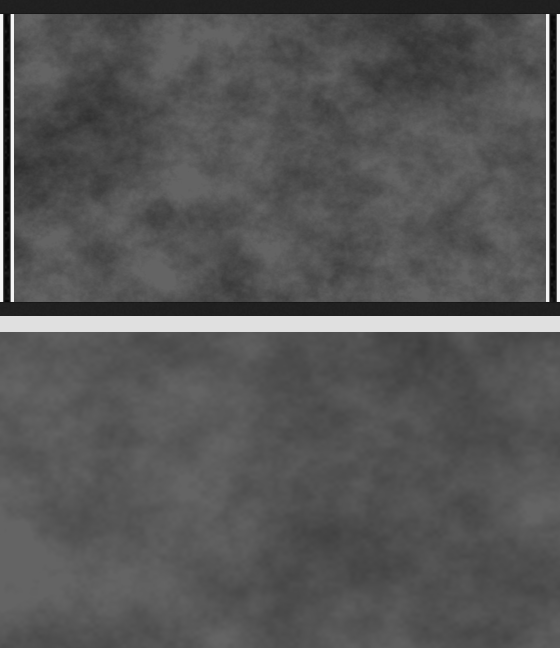
Top: the whole. Bottom: its middle third, enlarged.
This texture is drawn by a WebGL 1 fragment shader. Its source:

```glsl
precision highp float;

uniform vec2 u_resolution;

float hash(vec2 p) {
  vec3 q = fract(vec3(p.xyx) * 0.1031);
  q += dot(q, q.yzx + 33.33);
  return fract((q.x + q.y) * q.z);
}

float valueNoise(vec2 p) {
  vec2 cell = floor(p);
  vec2 f = fract(p);
  f = f * f * (3.0 - 2.0 * f);
  float low = mix(hash(cell), hash(cell + vec2(1.0, 0.0)), f.x);
  float high = mix(hash(cell + vec2(0.0, 1.0)), hash(cell + vec2(1.0)), f.x);
  return mix(low, high, f.y);
}

// Layered clouds, from broad patches down to fine grain
float clouds(vec2 p) {
  float sum = 0.0;
  float total = 0.0;
  float weight = 0.8;
  for (int i = 0; i < 7; i++) {
    sum += weight * valueNoise(p);
    total += weight;
    weight *= i == 0 ? 1.0 : 0.7;
    p = mat2(0.96, 0.28, -0.28, 0.96) * p * 2.03 + 17.3;
  }
  return sum / total;
}

// Antialiased step at an edge
float cover(float edge, float x) {
  float halfPixel = 0.5 / u_resolution.y;
  return smoothstep(edge - halfPixel, edge + halfPixel, x);
}

void main() {
  vec2 p = gl_FragCoord.xy / u_resolution.y;
  float aspect = u_resolution.x / u_resolution.y;
  float side = min(p.x, aspect - p.x);
  float rim = min(p.y, 1.0 - p.y);

  // Smoky panel, flattened in its brightest patches
  float smoke = 0.322 + 0.44 * (clouds(p * vec2(2.7, 3.2) + 31.4) - 0.5);
  float panel = clamp(smoke, 0.19, 0.392);

  // Black grainy channel with paler edges
  float grain = valueNoise(p * 110.0);
  float channelEdge = smoothstep(0.004, 0.011, abs(side - 0.022));
  float channel = mix(0.02 + 0.1 * grain * grain, 0.115, channelEdge);

  // Pairs of white rails beside the channel
  float shade = mix(0.96, channel, cover(0.0105, side));
  shade = mix(shade, 0.96, cover(0.0335, side));
  shade = mix(shade, panel, cover(0.0442, side));

  // Dark horizontal bars with a faint weave and a shadowed lip
  float bar = 0.125 + 0.014 * (valueNoise(p * 190.0) - 0.5);
  bar -= 0.035 * smoothstep(0.039, 0.044, rim);
  shade = mix(bar, shade, cover(0.0445, rim));

  gl_FragColor = vec4(vec3(shade), 1.0);
}
```
